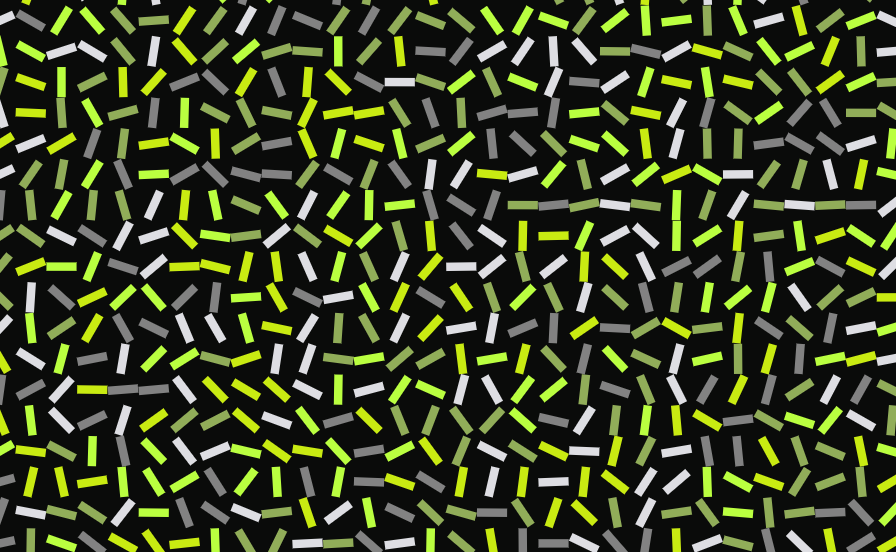
Give the GLSL for this pattern, as a Shadertoy shader.

```glsl
const float ROWS = 17.95;                    // cells per canvas height
const vec2 GRID_SHIFT = vec2(0.5, 0.22);     // moves bar centres to cell centres
const vec2 BAR_HALF_SIZE = vec2(0.49, 0.137);
const float PI = 3.14159265;

const vec3 BACKGROUND = vec3(0.04, 0.045, 0.04);
const vec3 LIME   = vec3(0.73, 1.00, 0.25);
const vec3 YELLOW = vec3(0.79, 0.92, 0.07);
const vec3 OLIVE  = vec3(0.57, 0.68, 0.35);
const vec3 GREY   = vec3(0.51, 0.51, 0.51);
const vec3 WHITE  = vec3(0.87, 0.87, 0.89);

// Two independent random values per cell
vec2 hash22(vec2 p) {
    vec3 q = fract(p.xyx * vec3(0.1031, 0.1030, 0.0973));
    q += dot(q, q.yzx + 33.33);
    return fract((q.xx + q.yz) * q.zy);
}

// Five equally likely bar colours
vec3 barColor(float pick) {
    vec3 color = LIME;
    color = mix(color, YELLOW, step(0.19, pick));
    color = mix(color, OLIVE,  step(0.38, pick));
    color = mix(color, GREY,   step(0.61, pick));
    color = mix(color, WHITE,  step(0.82, pick));
    return color;
}

vec2 rotate(vec2 p, float angle) {
    float c = cos(angle), s = sin(angle);
    return vec2(c * p.x + s * p.y, c * p.y - s * p.x);
}

float boxDistance(vec2 p, vec2 halfSize) {
    vec2 d = abs(p) - halfSize;
    return length(max(d, 0.0)) + min(max(d.x, d.y), 0.0);
}

void mainImage(out vec4 fragColor, in vec2 fragCoord) {
    float pixel = ROWS / iResolution.y;
    vec2 p = fragCoord * pixel + GRID_SHIFT;
    vec2 home = floor(p);
    vec3 color = BACKGROUND;

    // Neighbours are included because bar ends may cross cell borders
    for (int y = -1; y <= 1; y++) {
        for (int x = -1; x <= 1; x++) {
            vec2 cell = home + vec2(x, y);
            vec2 random = hash22(cell + 41.0);
            vec2 local = rotate(p - cell - 0.5, random.x * PI);
            float dist = boxDistance(local, BAR_HALF_SIZE);
            float cover = clamp(0.5 - dist / pixel, 0.0, 1.0);
            color = mix(color, barColor(random.y), cover);
        }
    }

    fragColor = vec4(color, 1.0);
}
```
